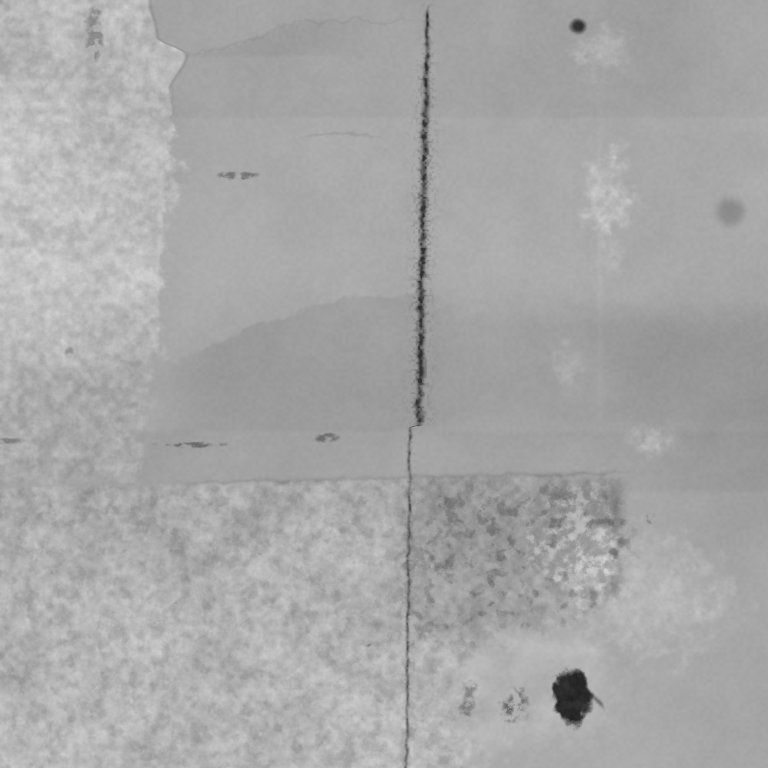
Reproduce this texture procedurally as a WebGL 1 fragment shader.

```glsl
precision highp float;
// Weathered grey plaster wall: smooth panels over mottled rough plaster,
// split by a sooty vertical crack, with a hole, pale repairs and stains.
// Regions are soft masks with noise-ragged edges, stains are wobbling ellipses.
uniform vec2 u_resolution;

const float SMOOTH_TONE = 0.655;
const float ROUGH_TONE = 0.71;
const float HOLE_TONE = 0.17;
const float CRACK_TONE = 0.2;
const float GRAIN = 0.02;

vec2 p;       // position, depth running down from the top edge
float wobble; // shared noise that roughens all rims

float hash(vec2 v) {
  vec3 q = fract(v.xyx * 0.1031);
  q += dot(q, q.yzx + 33.33);
  return fract((q.x + q.y) * q.z);
}

float noise(vec2 v) {
  vec2 i = floor(v), f = fract(v), e = vec2(1, 0);
  f = f * f * (3.0 - 2.0 * f);
  return mix(mix(hash(i), hash(i + e), f.x), mix(hash(i + e.yx), hash(i + 1.0), f.x), f.y);
}

float fbm(vec2 v) {
  float sum = 0.0, amp = 0.5;
  for (int i = 0; i < 5; i++) {
    sum += amp * noise(v);
    v = mat2(1.6, 1.2, -1.2, 1.6) * v + 7.3;
    amp *= 0.5;
  }
  return sum;
}

// Ellipse with a noisy rim: 1 inside, 0 outside.
float blot(float cx, float cy, float rx, float ry, float ragged) {
  float d = length((p - vec2(cx, cy)) / vec2(rx, ry)) + ragged * wobble;
  return 1.0 - smoothstep(0.5, 1.5, d);
}

float line(float d, float width) {
  return exp(-d * d / (width * width));
}

float band(float a, float b, float soft, float v) {
  return smoothstep(a - soft, a + soft, v) * (1.0 - smoothstep(b - soft, b + soft, v));
}

// Left border of the smooth panel, as x for a given depth.
float panelEdge(float y) {
  float x = 0.195 + 0.01 * smoothstep(0.0, 0.05, y) + 0.038 * smoothstep(0.048, 0.072, y);
  x += 0.013 * line(y - 0.22, 0.02) - 0.022 * smoothstep(0.07, 0.12, y);
  return x - 0.022 * smoothstep(0.2, 0.4, y) - 0.02 * smoothstep(0.46, 0.56, y);
}

void main() {
  p = gl_FragCoord.xy / u_resolution;
  p.y = 1.0 - p.y;
  float x = p.x, y = p.y;
  wobble = fbm(p * 65.0 + 9.0) - 0.48;
  float broad = fbm(p * 6.0) - 0.48, mottle = fbm(p * 26.0 + 3.0) - 0.48;
  float fine = fbm(p * 110.0) - 0.48;

  // Smooth panel: top strip, arched shade, wedge and ripple
  float tone = SMOOTH_TONE + 0.07 * broad + 0.03 * mottle;
  tone -= 0.022 * (1.0 - smoothstep(0.15, 0.156, y));
  float reach = max(0.545 - x, 0.0);
  float arc = 0.383 + 0.9 * reach * reach + 0.02 * wobble + 0.022 * smoothstep(0.545, 0.62, x);
  tone -= 0.042 * band(arc, 0.562, 0.004 + 0.025 * smoothstep(0.54, 0.6, x), y) * smoothstep(0.19, 0.28, x);
  tone -= 0.025 * (smoothstep(0.76, 0.86, x) * band(0.41, 0.7, 0.04, y) + band(0.562, 0.64, 0.005, y));
  float wedge = 0.072 - 0.045 * smoothstep(0.24, 0.42, x);
  tone -= 0.03 * band(wedge, 0.073, 0.004, y) * band(0.25, 0.44, 0.07, x);
  tone -= 0.03 * line(y - wedge - 0.02 * wobble, 0.002) * band(0.25, 0.54, 0.02, x);
  float ripple = 0.185 - 0.012 * sin((x - 0.37) * 22.0) + 0.01 * wobble;
  tone -= 0.05 * line(y - ripple, 0.002) * band(0.4, 0.49, 0.02, x);

  // Rough plaster on the left and below
  float side = x - panelEdge(y) + 0.05 * wobble * smoothstep(0.09, 0.2, y);
  float base = y - 0.635 + 0.025 * x - 0.008 * wobble;
  float right = x - 0.81 + 0.21 * smoothstep(0.76, 0.88, y) - 0.05 * wobble;
  float leftRough = 1.0 - smoothstep(-0.003, 0.003 + 0.014 * smoothstep(0.1, 0.3, y), side);
  float lowRough = smoothstep(-0.003, 0.003, base)
    * (1.0 - smoothstep(-0.01, 0.015 + 0.05 * smoothstep(0.76, 0.85, y), right));
  float patch_ = smoothstep(0.5, 0.56, x) * band(0.61, 0.83, 0.04, y);
  float plaster = ROUGH_TONE + 0.11 * mottle + 0.18 * fine + 0.08 * broad;
  plaster += 0.03 * leftRough * band(0.15, 0.42, 0.04, y) - 0.05 * band(0.47, 0.72, 0.08, y);
  plaster -= 0.08 * patch_;
  plaster -= (0.05 + 0.06 * patch_) * smoothstep(0.5, 0.7, fbm(p * 75.0 + 21.0)) * smoothstep(0.6, 0.66, y);
  plaster += 0.09 * blot(0.75, 0.71, 0.055, 0.06, 1.5) * smoothstep(-0.1, 0.15, fine);
  tone = mix(tone, plaster, max(leftRough * (1.0 - smoothstep(0.62, 0.64, y)), lowRough));
  tone -= 0.08 * line(side, 0.0025) * (1.0 - smoothstep(0.1, 0.18, y));
  tone -= 0.05 * line(base, 0.003) * band(0.24, 0.81, 0.03, x);
  tone -= 0.06 * line(x - 0.803 + 0.02 * wobble, 0.008) * band(0.63, 0.78, 0.02, y);

  // Pale repairs and the seam through them
  float pale = blot(0.79, 0.25, 0.028, 0.048, 2.0) + 0.8 * blot(0.78, 0.062, 0.032, 0.03, 2.0)
    + 0.6 * blot(0.795, 0.325, 0.018, 0.025, 2.0) + blot(0.85, 0.573, 0.028, 0.017, 1.0)
    + 0.6 * blot(0.738, 0.475, 0.017, 0.025, 2.0) + 0.6 * blot(0.85, 0.78, 0.08, 0.07, 2.0);
  tone += 0.065 * pale * (1.0 + 3.0 * fine) + 0.015 * line(x - 0.781, 0.004) * band(0.15, 0.54, 0.04, y);
  tone = mix(tone, 0.72 + 0.2 * mottle, 0.8 * blot(0.69, 0.895, 0.095, 0.075, 0.9));

  // Crack: sooty above its offset, thin below
  float upper = 1.0 - smoothstep(0.553, 0.557, y);
  float heavy = upper * smoothstep(0.008, 0.16, y);
  float crackX = mix(0.54 - 0.011 * y, 0.558 - 0.024 * y, upper);
  float d = abs(x - crackX + 0.003 * (noise(vec2(y * 95.0, 2.0)) - 0.5));
  float core = line(d, 0.0022 + 0.002 * heavy) * mix(0.45, 0.75, upper) * smoothstep(0.008, 0.02, y);
  core *= 0.5 + 0.9 * noise(p * 190.0);
  float soot = exp(-d / mix(0.004, 0.008, heavy)) * smoothstep(0.4, 0.9, noise(p * 330.0));
  tone = mix(tone, CRACK_TONE, min(core + soot * mix(0.25, 0.5, heavy), 1.0));

  // Small stains and scratches
  float stain = blot(0.31, 0.229, 0.03, 0.004, 2.0) + blot(0.012, 0.574, 0.016, 0.004, 0.8)
    + blot(0.25, 0.579, 0.038, 0.003, 2.0) + blot(0.425, 0.569, 0.017, 0.005, 2.0)
    + blot(0.091, 0.458, 0.006, 0.006, 0.6) + blot(0.23, 0.793, 0.004, 0.008, 0.6)
    + blot(0.479, 0.837, 0.005, 0.005, 0.5) + blot(0.848, 0.675, 0.006, 0.006, 1.0)
    + blot(0.61, 0.91, 0.009, 0.024, 2.0) + blot(0.123, 0.045, 0.009, 0.03, 2.0)
    + 1.5 * blot(0.67, 0.918, 0.015, 0.016, 2.0);
  tone -= 0.2 * stain * smoothstep(-0.15, 0.15, fine) + 0.11 * blot(0.951, 0.276, 0.017, 0.017, 0.2);
  tone = mix(tone, 0.2, blot(0.753, 0.034, 0.01, 0.009, 0.5));

  // Deep hole with a chipped lip
  tone -= 0.25 * line(y - 0.905 - 0.9 * (x - 0.77), 0.004) * band(0.75, 0.785, 0.004, x);
  float hole = smoothstep(0.2, 0.8, blot(0.744, 0.909, 0.023, 0.034, 0.9));
  tone = mix(tone, HOLE_TONE + 0.12 * fine, hole) + GRAIN * (noise(p * 230.0) - 0.5);
  gl_FragColor = vec4(vec3(tone), 1.0);
}
```
